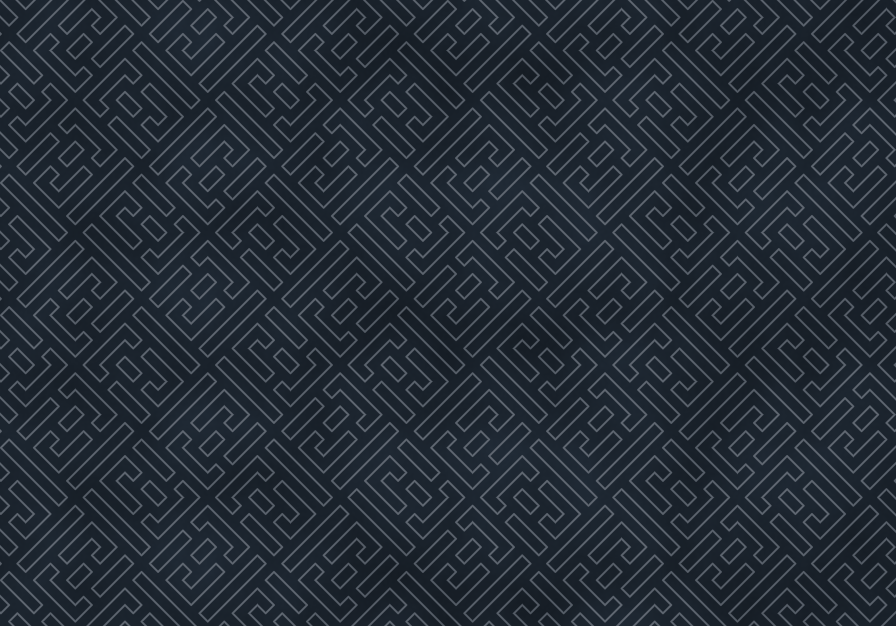
Write a Shadertoy shader that draws this pattern.

```glsl
// Diagonal fret lattice in thin outline on clouded slate. Each square tile holds
// bars and hooks built as a union of boxes, and four turned tiles form one repeat.
// Gradient noise that wraps vertically shades the ground and fades the lines.

#define REPEATS 3.383                 // repeats across the canvas width
#define CELLS 16.0                    // stroke widths along one repeat
#define TILE 8.0                      // stroke widths along one tile
#define ANCHOR vec2(14.6, -5.5)       // centre of the first tile
#define LINE_WIDTH 0.165              // in stroke widths
#define GROUND vec3(0.104, 0.137, 0.174)
#define LINE_COLOR vec3(0.375, 0.405, 0.445)
#define CLOUD_CONTRAST 0.30
#define LINE_FADE 0.25
#define GRAIN 0.006

float hash(vec2 p) {
    uvec2 n = uvec2(ivec2(p)) * uvec2(1597334677u, 3812015801u);
    uint h = (n.x ^ n.y) * 1597334677u;
    h = (h ^ (h >> 15)) * 2246822519u;
    return float((h ^ (h >> 13)) >> 8) / 16777216.0;
}

float cornerSlope(vec2 corner, vec2 offset, float period) {
    corner.y = mod(corner.y, period);
    float angle = 6.28318 * hash(corner);
    return dot(vec2(cos(angle), sin(angle)), offset);
}

// Gradient noise that repeats along y
float gradientNoise(vec2 p, float period) {
    vec2 i = floor(p), f = p - i;
    vec2 u = f * f * f * (f * (f * 6.0 - 15.0) + 10.0);
    vec2 e = vec2(1.0, 0.0);
    float low = mix(cornerSlope(i, f, period), cornerSlope(i + e.xy, f - e.xy, period), u.x);
    float high = mix(cornerSlope(i + e.yx, f - e.yx, period), cornerSlope(i + e.xx, f - e.xx, period), u.x);
    return mix(low, high, u.y);
}

float clouds(vec2 p) {
    float sum = 0.0, weight = 1.0, frequency = 2.0;
    for (int octave = 0; octave < 4; octave++) {
        sum += weight * gradientNoise(p * frequency + float(octave) * 7.0, frequency);
        weight *= 0.5;
        frequency *= 2.0;
    }
    return sum;
}

float box(vec2 p, vec2 center, vec2 halfSize) {
    vec2 d = abs(p - center) - halfSize;
    return length(max(d, 0.0)) + min(max(d.x, d.y), 0.0);
}

// Signed distance to the shapes of one tile
float fretTile(vec2 p) {
    // Straight bars and the small core
    float d = box(p, vec2(3.0, 0.0), vec2(0.5, 3.5));
    d = min(d, box(p, vec2(-3.0, -1.5), vec2(0.5, 2.0)));
    d = min(d, box(p, vec2(-1.0, 0.5), vec2(0.5, 1.0)));
    // Hook with one long arm
    d = min(d, box(p, vec2(1.0, -1.5), vec2(0.5, 2.0)));
    d = min(d, box(p, vec2(0.0, -3.0), vec2(1.5, 0.5)));
    d = min(d, box(p, vec2(-1.0, -2.5), vec2(0.5, 1.0)));
    // Bracket with two short arms
    d = min(d, box(p, vec2(-1.0, 3.0), vec2(2.5, 0.5)));
    d = min(d, box(p, vec2(-3.0, 2.5), vec2(0.5, 1.0)));
    return min(d, box(p, vec2(1.0, 2.5), vec2(0.5, 1.0)));
}

// Quarter turns give the four tiles of a repeat
float fretLattice(vec2 p) {
    vec2 q = (p - ANCHOR) / TILE + 0.5;
    vec2 parity = mod(floor(q), 2.0);
    vec2 local = (fract(q) - 0.5) * TILE;
    if (parity.x != parity.y) local = vec2(-local.y, local.x);
    if (parity.y > 0.5) local = -local;
    return fretTile(local);
}

void mainImage(out vec4 fragColor, in vec2 fragCoord) {
    // Measured from the top left, in canvas widths, then in repeats
    vec2 pos = vec2(fragCoord.x, iResolution.y - fragCoord.y) / iResolution.x * REPEATS;
    vec2 diagonal = vec2(pos.x + pos.y, pos.x - pos.y) * CELLS;
    float pixel = 1.41421 * REPEATS * CELLS / iResolution.x;

    // Clouded ground with a fine grain
    float shade = clouds(pos);
    vec3 color = GROUND * (1.0 + CLOUD_CONTRAST * shade);
    color += GRAIN * gradientNoise(pos * 64.0, 64.0);

    // Thin outline, a little uneven in strength
    float edge = abs(fretLattice(diagonal)) - 0.5 * LINE_WIDTH;
    float ink = 1.0 - smoothstep(-0.7 * pixel, 0.7 * pixel, edge);
    float strength = clamp(0.95 + LINE_FADE * shade, 0.0, 1.0);
    color = mix(color, LINE_COLOR, ink * strength);

    fragColor = vec4(color, 1.0);
}
```
